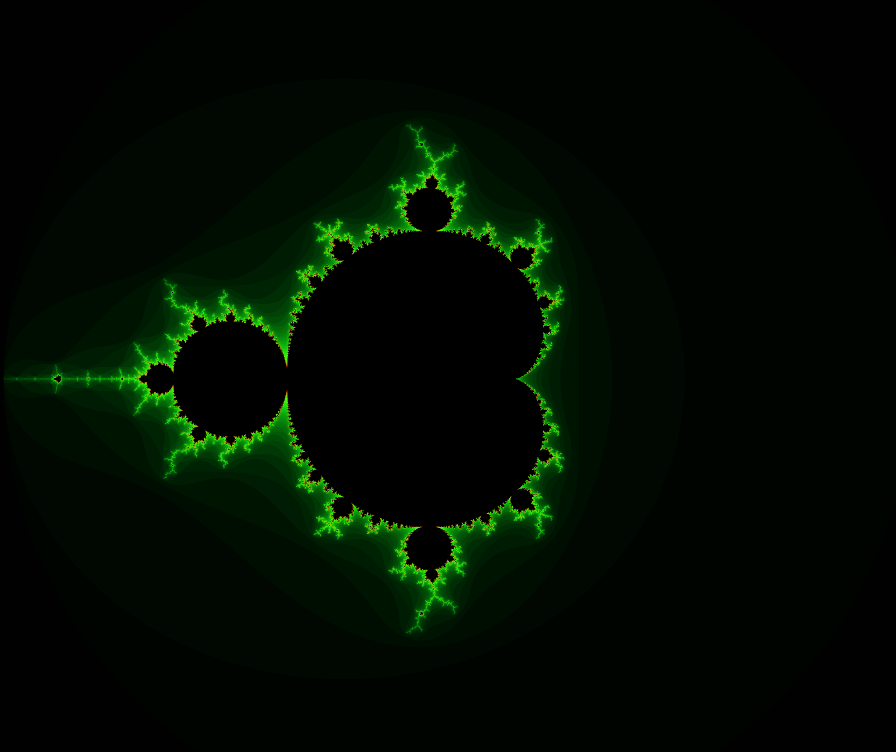
Give the GLSL for this background, as a WebGL 2 fragment shader.

```glsl
#version 300 es
precision highp float;
// Mandelbrot set in black, ringed by banded green escape levels with ember specks.

uniform vec2 u_resolution;
out vec4 fragColor;

const vec2  VIEW_CENTER = vec2(-0.042, 0.013); // complex point mid-canvas
const float VIEW_HEIGHT = 3.313;               // complex units, bottom to top
const int   MAX_STEPS = 64;
const float ESCAPE_RADIUS = 2.0;
const int   SAMPLES = 2;                       // per axis, for smooth edges
const float GREEN_GAIN = 15.0;
const float RED_GAIN = 9.0;
const float BLUE_TINT = 0.1;

// True inside the main cardioid or the large disc to its left.
bool insideMainBulbs(vec2 c) {
    float x = c.x - 0.25;
    float y2 = c.y * c.y;
    float q = x * x + y2;
    bool cardioid = q * (q + x) < 0.25 * y2;
    bool disc = (c.x + 1.0) * (c.x + 1.0) + y2 < 0.0625;
    return cardioid || disc;
}

// Number of steps until the orbit of zero escapes.
int escapeSteps(vec2 c) {
    if (insideMainBulbs(c)) return MAX_STEPS;
    vec2 z = vec2(0.0);
    for (int n = 1; n < MAX_STEPS; n++) {
        z = vec2(z.x * z.x - z.y * z.y, 2.0 * z.x * z.y) + c;
        if (dot(z, z) > ESCAPE_RADIUS * ESCAPE_RADIUS) return n;
    }
    return MAX_STEPS;
}

// Polynomial palette: black to green, then orange-red, back to black.
vec3 palette(float t) {
    float s = 1.0 - t;
    float green = GREEN_GAIN * s * s * t * t;
    float red = RED_GAIN * s * t * t * t * t;
    return vec3(red, green, BLUE_TINT * green * s);
}

void main() {
    vec3 color = vec3(0.0);
    for (int j = 0; j < SAMPLES; j++) {
        for (int i = 0; i < SAMPLES; i++) {
            vec2 offset = (vec2(i, j) + 0.5) / float(SAMPLES) - 0.5;
            vec2 p = (gl_FragCoord.xy + offset - 0.5 * u_resolution) / u_resolution.y;
            vec2 c = VIEW_CENTER + VIEW_HEIGHT * p;
            color += palette(float(escapeSteps(c)) / float(MAX_STEPS));
        }
    }
    fragColor = vec4(color / float(SAMPLES * SAMPLES), 1.0);
}
```
